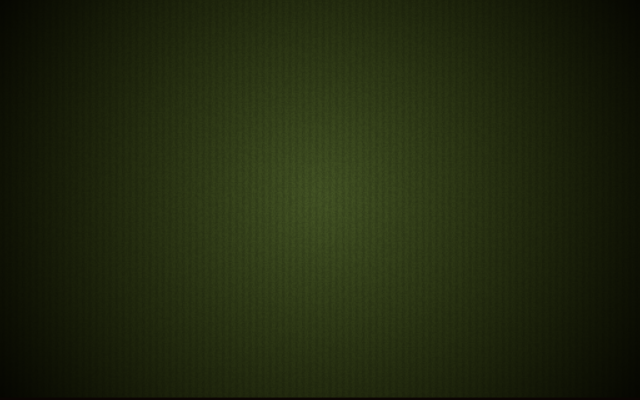
A Shadertoy shader for this background:

```glsl
// Dark olive ribbed cloth lit by a soft round glow, with fine grain and a dark lower hem.

const vec2  GLOW_CENTER  = vec2(0.50, 0.51);        // fraction of the canvas
const float GLOW_RADIUS  = 0.95;                    // in canvas heights
const vec3  GLOW_COLOR   = vec3(0.250, 0.310, 0.135);
const vec3  SHADE_COLOR  = vec3(0.020, 0.022, 0.005);
const vec3  FALLOFF      = vec3(1.0, 1.0, 1.3);     // blue fades fastest
const float RIB_COUNT    = 96.0;                    // ribs across the width
const float RIB_DEPTH    = 0.10;
const float GRAIN_ROWS   = 320.0;                   // grain cells per height
const float GRAIN_DEPTH  = 0.14;
const float HEM_HEIGHT   = 0.006;
const vec3  HEM_COLOR    = vec3(0.045, 0.018, 0.012);

// Sine-free hash in the range 0 to 1
float hash(vec2 p) {
    vec3 q = fract(vec3(p.xyx) * 0.1031);
    q += dot(q, q.yzx + 33.33);
    return fract((q.x + q.y) * q.z);
}

float valueNoise(vec2 p) {
    vec2 cell = floor(p);
    vec2 f = fract(p);
    f = f * f * (3.0 - 2.0 * f);
    float low  = mix(hash(cell), hash(cell + vec2(1.0, 0.0)), f.x);
    float high = mix(hash(cell + vec2(0.0, 1.0)), hash(cell + vec2(1.0)), f.x);
    return mix(low, high, f.y);
}

// Radial light falling from the centre to the corners
vec3 glow(vec2 uv, float aspect) {
    float dist = length((uv - GLOW_CENTER) * vec2(aspect, 1.0));
    float light = clamp(1.0 - sqrt(dist * dist + 0.0004) / GLOW_RADIUS, 0.0, 1.0);
    return mix(SHADE_COLOR, GLOW_COLOR, pow(vec3(light), FALLOFF));
}

// Vertical ribs: broad raised bands parted by narrow grooves
float ribs(float x) {
    float offset = abs(fract(x * RIB_COUNT) - 0.5);
    return smoothstep(0.08, 0.38, offset) - 0.54;
}

void mainImage(out vec4 fragColor, in vec2 fragCoord) {
    vec2 uv = fragCoord / iResolution.xy;
    float aspect = iResolution.x / iResolution.y;

    // Lit cloth
    vec3 color = glow(uv, aspect);

    // Ribs and woven grain
    vec2 grainPos = uv * vec2(aspect, 1.0) * GRAIN_ROWS;
    float grain = valueNoise(grainPos) - 0.5;
    color *= 1.0 + RIB_DEPTH * ribs(uv.x) + GRAIN_DEPTH * grain;

    // Hem along the lower edge
    float edge = 1.0 / iResolution.y;
    float hem = 1.0 - smoothstep(HEM_HEIGHT - edge, HEM_HEIGHT + edge, uv.y);
    color = mix(color, HEM_COLOR, hem);

    fragColor = vec4(color, 1.0);
}
```
